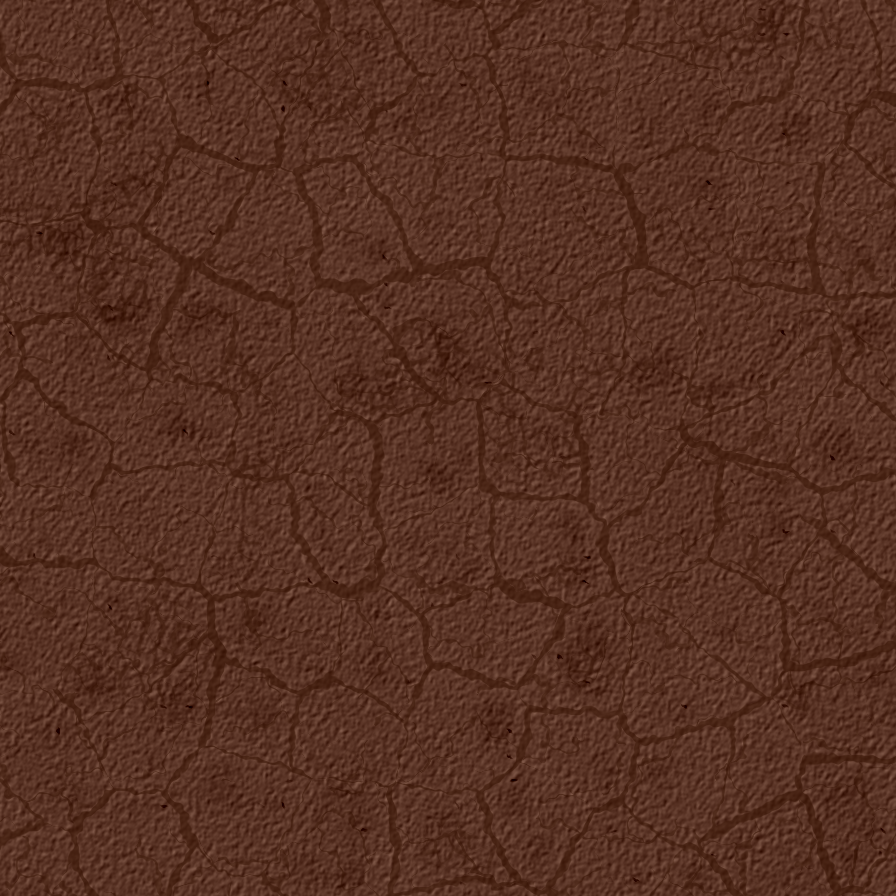
A WebGL 1 fragment shader for this texture:

```glsl
precision highp float;
uniform vec2 u_resolution;

#define PLATE_SCALE 8.8
#define SPLIT_SCALE 17.0
#define RUBBLE_SCALE 54.0
#define GRAIN_SCALE 150.0
#define FLECK_SCALE 36.0
#define CRACK_WIDTH 0.0056
#define GRAIN_DEPTH 0.145
#define STAIN_DEPTH 0.055
#define SOIL vec3(0.350, 0.202, 0.147)
#define CRACK vec3(0.282, 0.138, 0.078)
#define TONE vec3(1.0, 0.97, 0.92)

vec2 hash2(vec2 p) {
  vec2 q = vec2(dot(p, vec2(127.1, 311.7)), dot(p, vec2(269.5, 183.3)));
  return fract(sin(q) * 43758.55);
}

float cornerSlope(vec2 cell, vec2 f, vec2 corner) {
  return dot(hash2(cell + corner) * 2.0 - 1.0, f - corner);
}

float gradientNoise(vec2 p) {
  vec2 cell = floor(p), f = fract(p);
  vec2 u = f * f * f * (f * (f * 6.0 - 15.0) + 10.0);
  vec2 e = vec2(0.0, 1.0);
  return mix(mix(cornerSlope(cell, f, e.xx), cornerSlope(cell, f, e.yx), u.x),
             mix(cornerSlope(cell, f, e.xy), cornerSlope(cell, f, e.yy), u.x), u.y);
}

vec2 noisePair(vec2 p) {
  return vec2(gradientNoise(p), gradientNoise(p + vec2(37.2, 81.6)));
}

// Signed distance to Voronoi borders; each border has its own half width,
// and a negative half width closes that border.
float crackGap(vec2 p, float scale, float thinnest, float widest) {
  p *= scale;
  vec2 home = floor(p), nearest = home, toNearest = vec2(0.0);
  float best = 9.0;
  for (int j = -1; j <= 1; j++) {
    for (int i = -1; i <= 1; i++) {
      vec2 id = home + vec2(float(i), float(j));
      vec2 r = id + 0.06 + 0.88 * hash2(id) - p;
      if (dot(r, r) < best) {
        best = dot(r, r);
        nearest = id;
        toNearest = r;
      }
    }
  }
  float gap = 9.0;
  for (int j = -2; j <= 2; j++) {
    for (int i = -2; i <= 2; i++) {
      if (i == 0 && j == 0) continue;
      vec2 id = nearest + vec2(float(i), float(j));
      vec2 r = id + 0.06 + 0.88 * hash2(id) - p;
      float border = dot(0.5 * (toNearest + r), normalize(r - toNearest));
      float halfWidth = mix(thinnest, widest, hash2(id + nearest + 0.5).x);
      gap = min(gap, border / scale - halfWidth);
    }
  }
  return gap;
}

// Small dark slanted strokes, present in a few cells only.
float flecks(vec2 p) {
  p *= FLECK_SCALE;
  vec2 id = floor(p), h = hash2(id + 9.0);
  vec2 q = fract(p) - 0.5 - 0.3 * (h.yx - 0.5);
  float angle = -0.6 + 1.6 * (h.y - 0.5);
  q = mat2(cos(angle), -sin(angle), sin(angle), cos(angle)) * q;
  q.y += 0.1 * gradientNoise(p * 6.0);
  float shape = length(q * vec2(1.0, 2.8));
  return step(0.83, h.x) * (1.0 - smoothstep(0.08, 0.2, shape));
}

float relief(vec2 p) {
  vec2 q = mat2(0.8, 0.6, -0.6, 0.8) * p * vec2(1.1, 0.75);
  return gradientNoise(q) + 0.6 * gradientNoise(q * 1.9 + 13.0);
}

void main() {
  vec2 p = gl_FragCoord.xy / min(u_resolution.x, u_resolution.y);
  float soft = max(0.0012, 0.8 / min(u_resolution.x, u_resolution.y));

  // Bent, ragged crack paths
  vec2 fray = 0.009 * noisePair(p * 42.0) + 0.0045 * noisePair(p * 105.0);
  vec2 bent = p + 0.03 * noisePair(p * 9.0) + fray;
  float swell = 0.003 * gradientNoise(p * 5.0) + 0.0025 * gradientNoise(p * 34.0);
  swell += 0.0022 * gradientNoise(p * 130.0);

  // Three sizes of cracks, the smallest only in crumbled patches
  float plates = crackGap(bent, PLATE_SCALE, 0.0005, CRACK_WIDTH) - swell;
  float splits = crackGap(bent + fray + 3.7, SPLIT_SCALE, -0.0022, 0.0030) - swell * 0.6;
  float rubble = crackGap(p + fray * 0.8 + 7.1, RUBBLE_SCALE, -0.001, 0.0028);
  float patchNoise = gradientNoise(p * 4.5 + 21.0) + 0.7 * gradientNoise(p * 13.0);
  float crumbled = smoothstep(0.05, 0.32, patchNoise);

  float plateCrack = 1.0 - smoothstep(-soft, soft, plates);
  float splitCrack = 0.85 * (1.0 - smoothstep(-soft, soft, splits));
  float rubbleCrack = 0.8 * crumbled * (1.0 - smoothstep(-soft, soft, rubble));
  float crack = max(plateCrack, max(splitCrack, rubbleCrack));

  // Embossed grain, lit from the upper left
  vec2 g = p * GRAIN_SCALE;
  float grain = relief(g) - relief(g + vec2(-0.4, 0.4));

  // Pale rims along cracks, dark stains inside plates
  float rim = exp(-max(plates, 0.0) / 0.005) + 0.6 * exp(-max(splits, 0.0) / 0.003);
  rim += 0.6 * crumbled * smoothstep(0.001, 0.004, rubble);
  float blotch = gradientNoise(p * 13.0 + 5.0) + 0.5 * gradientNoise(p * 32.0);
  float stain = smoothstep(0.0, 0.55, blotch) * smoothstep(0.003, 0.02, plates);

  float tone = GRAIN_DEPTH * grain * mix(1.0, 0.45, crack);
  tone += 0.026 * rim * (1.0 - crack) - STAIN_DEPTH * stain - 0.01 * crumbled;
  tone += 0.02 * gradientNoise(p * 6.0 + 50.0);
  tone -= 0.19 * flecks(p) * smoothstep(-0.1, 0.3, blotch) * (1.0 - crack);

  vec3 color = mix(SOIL, CRACK, crack) + tone * TONE;
  gl_FragColor = vec4(clamp(color, 0.0, 1.0), 1.0);
}
```
